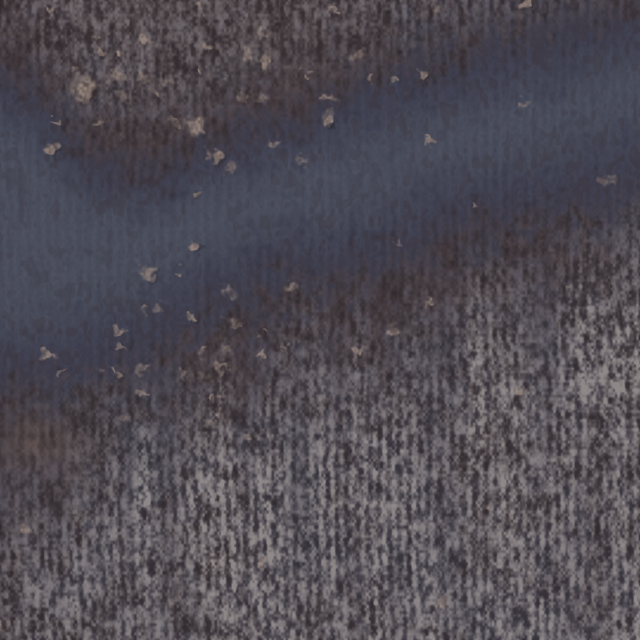
This texture is drawn by a Shadertoy shader. Its source:

```glsl
// Worn ribbed cloth with a slanted slate-blue band, pale chips and vertical abrasion.

float hash(vec2 p) {
    return fract(sin(dot(p, vec2(127.1, 311.7))) * 43758.5453);
}

float noise(vec2 p) {
    vec2 i = floor(p), f = fract(p);
    f = f * f * (3.0 - 2.0 * f);
    return mix(mix(hash(i), hash(i + vec2(1, 0)), f.x),
               mix(hash(i + vec2(0, 1)), hash(i + vec2(1, 1)), f.x), f.y);
}

float fbm(vec2 p) {
    float sum = 0.0, amp = 0.533;
    for (int i = 0; i < 4; i++) {
        sum += amp * noise(p);
        p = p * 2.03 + 17.3;
        amp *= 0.5;
    }
    return sum;
}

// Soft elliptical weight around a centre.
float blob(vec2 p, vec2 centre, vec2 size) {
    vec2 d = (p - centre) / size;
    return exp(-dot(d, d));
}

// Chips strewn over a jittered grid, dense only in two patches.
float scatteredChips(vec2 p, vec2 warp) {
    float cover = 0.0;
    vec2 cell = floor(p * 30.0);
    for (int j = -1; j <= 1; j++)
    for (int i = -1; i <= 1; i++) {
        vec2 id = cell + vec2(i, j);
        vec2 c = (id + 0.15 + 0.7 * vec2(hash(id), hash(id + 41.0))) / 30.0;
        float density = 0.55 * blob(c, vec2(0.30, 0.90), vec2(0.22, 0.09))
                      + 0.65 * blob(c, vec2(0.32, 0.41), vec2(0.19, 0.075))
                      + 0.10 * blob(c, vec2(0.75, 0.99), vec2(0.25, 0.04));
        float r = mix(0.006, 0.014, hash(id + 9.0));
        float d = length((p - c + warp) * vec2(0.85, 1.15));
        float strength = mix(0.45, 1.0, hash(id + 27.0));
        cover = max(cover, strength * step(hash(id + 73.0), density) * smoothstep(r, r * 0.2, d));
    }
    return cover;
}

// The largest chips, as centre and radius.
float largeChips(vec2 p, vec2 warp) {
    vec3 chips[10] = vec3[10](
        vec3(0.133, 0.863, 0.022), vec3(0.307, 0.803, 0.024),
        vec3(0.336, 0.759, 0.014), vec3(0.080, 0.766, 0.013),
        vec3(0.661, 0.880, 0.011), vec3(0.230, 0.577, 0.017),
        vec3(0.302, 0.617, 0.012), vec3(0.297, 0.504, 0.011),
        vec3(0.822, 0.990, 0.011), vec3(0.514, 0.808, 0.009));
    float cover = 0.0;
    for (int i = 0; i < 10; i++) {
        float d = length(p - chips[i].xy + warp);
        cover = max(cover, smoothstep(chips[i].z, chips[i].z * 0.35, d));
    }
    return cover;
}

void mainImage(out vec4 fragColor, in vec2 fragCoord) {
    vec2 p = fragCoord / iResolution.xy;

    // Weave: uneven ribs broken up by short fibres and fine grit.
    float cloud = fbm(p * vec2(9.0, 7.0));
    float mottle = fbm(p * vec2(58.0, 46.0) + 3.0);
    float grain = noise(p * vec2(150.0, 85.0));
    float fine = noise(p * vec2(270.0, 210.0) + 5.0);
    float sway = 0.9 * noise(p * vec2(9.0, 6.0)) + 0.35 * noise(p * vec2(62.0, 40.0));
    float rib = 0.5 + 0.5 * cos(6.2832 * (62.0 * p.x + sway));
    rib = mix(0.5, rib, 0.35 + 0.65 * noise(p * vec2(40.0, 22.0) + 8.0));

    // Slanted band edges, with a dip and a raised left end.
    float upper = 0.70 + 0.27 * p.x + 0.18 * exp(-100.0 * p.x * p.x)
                - 0.02 * blob(p, vec2(0.27, p.y), vec2(0.10));
    float lower = 0.385 + 0.34 * p.x;
    float ragged = 0.06 * (cloud - 0.5) + 0.12 * (mottle - 0.5);
    float above = p.y - upper;
    float below = lower - p.y;
    float inside = min(-above, -below * 0.75) + ragged;

    // Dark ground, brown near the band and cooler farther away.
    vec3 col = mix(vec3(0.272, 0.235, 0.252), vec3(0.27, 0.255, 0.295),
                   smoothstep(0.3, 0.7, 0.5 * cloud + 0.5 * mottle + 0.2 * below));
    col *= 0.97 + 0.15 * (rib - 0.5) + 0.22 * (grain - 0.5)
         + 0.16 * (fine - 0.5) + 0.3 * (mottle - 0.5);

    // Abrasion: heavy at the foot, lighter at the top, brightest in streaks.
    float streak = 0.6 * blob(p, vec2(0.222, 0.25), vec2(0.015, 0.11))
                 + 0.35 * blob(p, vec2(0.745, 0.40), vec2(0.012, 0.14))
                 + 0.3 * blob(p, vec2(0.645, 0.20), vec2(0.013, 0.16))
                 + 0.35 * blob(p, vec2(0.94, 0.45), vec2(0.05, 0.11))
                 + 0.25 * blob(p, vec2(0.37, 0.15), vec2(0.05, 0.18));
    float column = noise(vec2(p.x * 34.0, p.y * 4.0));
    float wear = smoothstep(-0.03, 0.36, below + 0.10 * (column - 0.5))
               * (0.55 + 0.45 * column)
               + 0.45 * smoothstep(0.0, 0.17, above) + streak;
    wear *= 1.0 - 0.6 * blob(p, vec2(0.03, 0.26), vec2(0.12, 0.12));
    float fleck = smoothstep(0.34, 0.95, 0.24 * rib + 0.36 * grain + 0.32 * fine + 0.3 * mottle);
    col = mix(col, vec3(0.60, 0.575, 0.57), clamp(wear * fleck, 0.0, 0.85));
    col = mix(col, vec3(0.40, 0.32, 0.28),
              0.7 * mottle * blob(p, vec2(0.06, 0.31), vec2(0.06, 0.04)));

    // Blue band: saturated rim, greyer core, small dark pits.
    vec3 blue = mix(vec3(0.24, 0.245, 0.315), vec3(0.295, 0.312, 0.368),
                    smoothstep(0.0, 0.12, inside));
    blue *= 1.0 + 0.07 * (rib - 0.5) + 0.07 * (grain - 0.5) + 0.06 * (fine - 0.5);
    float pits = smoothstep(0.50, 0.68, 0.65 * mottle + 0.35 * grain + 0.15 * (cloud - 0.5));
    blue = mix(blue, vec3(0.235, 0.22, 0.265),
               pits * mix(0.9, 0.4, smoothstep(0.02, 0.13, inside)));
    col = mix(col, blue, 0.95 * smoothstep(-0.055, 0.045, inside));

    // Pale crumbly chips with a small shade on their lower right.
    vec2 warp = 0.014 * (vec2(noise(p * 75.0), noise(p * 75.0 + 31.0)) - 0.5)
              + 0.011 * (vec2(grain, noise(p * 160.0 + 31.0)) - 0.5);
    float chip = max(scatteredChips(p, warp), largeChips(p, warp));
    float shade = largeChips(p + vec2(-0.004, 0.004), warp);
    col *= 1.0 - 0.25 * shade * (1.0 - chip);
    col = mix(col, vec3(0.56, 0.495, 0.465) * (0.8 + 0.35 * fine), 0.85 * chip);

    fragColor = vec4(col, 1.0);
}
```
